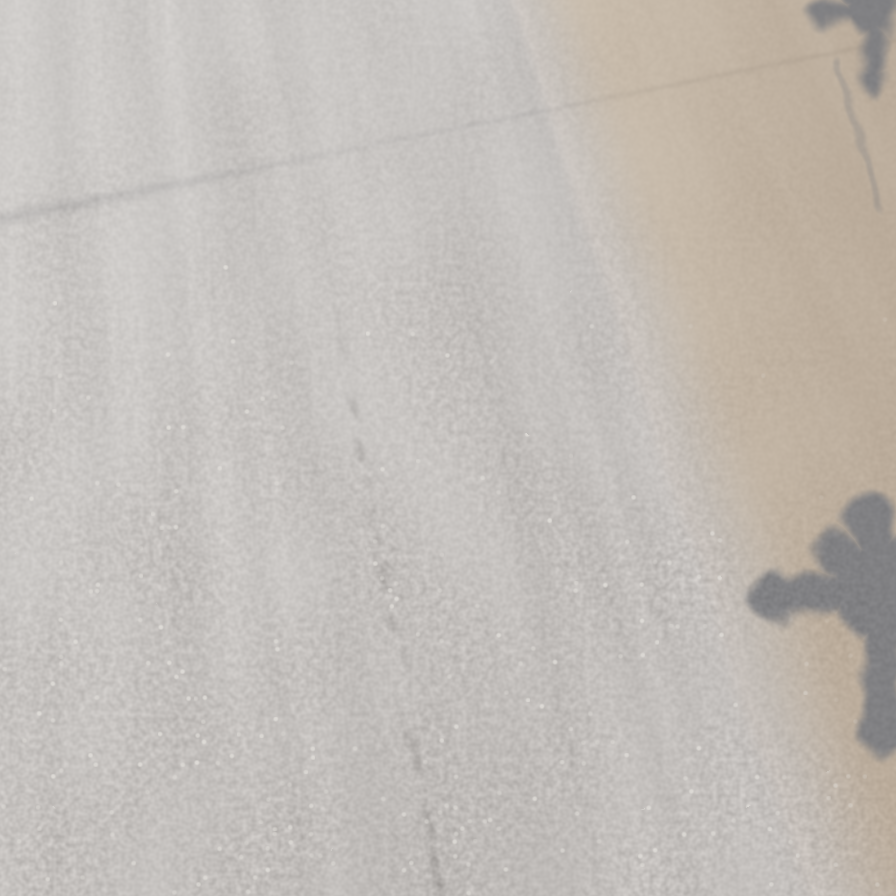
Write a WebGL 2 fragment shader that draws this texture.

```glsl
#version 300 es
precision highp float;

uniform vec2 u_resolution;
out vec4 outColor;

const vec3 ROAD_LIGHT = vec3(0.805, 0.795, 0.785);
const vec3 ROAD_MID = vec3(0.760, 0.745, 0.733);
const vec3 SAND_LIGHT = vec3(0.790, 0.742, 0.680);
const vec3 SAND_DARK = vec3(0.730, 0.672, 0.605);
const vec3 SHADOW = vec3(0.495, 0.497, 0.510);
const vec3 SPARKLE = vec3(0.900, 0.890, 0.870);
const float FAN_SPREAD = 0.58;
const float SAND_EDGE = 0.573;
const float CRACK_LANE = 0.312;
const float FINE_GRAIN = 200.0;
const float COARSE_GRAIN = 115.0;
const float GRAIN_CONTRAST = 0.065;
const float STREAK_CONTRAST = 0.040;
const float SPARKLE_CELLS = 125.0;
const float SPARKLE_SHARE = 0.035;
const int LOBES = 5;

vec2 hash2(vec2 p) {
  vec3 q = fract(p.xyx * vec3(0.1031, 0.1030, 0.0973));
  q += dot(q, q.yzx + 33.33);
  return fract((q.xx + q.yz) * q.zy);
}

vec2 gradientAt(vec2 cell) {
  float angle = 6.2832 * hash2(cell).x;
  return vec2(cos(angle), sin(angle));
}

float gradientNoise(vec2 p) {
  vec2 i = floor(p), f = fract(p);
  vec2 w = f * f * f * (f * (f * 6.0 - 15.0) + 10.0);
  vec2 e = vec2(1.0, 0.0);
  float low = mix(dot(gradientAt(i), f), dot(gradientAt(i + e), f - e), w.x);
  float high = mix(dot(gradientAt(i + e.yx), f - e.yx),
                   dot(gradientAt(i + 1.0), f - 1.0), w.x);
  return 1.4 * mix(low, high, w.y);
}

float segmentDistance(vec2 p, vec2 a, vec2 b) {
  vec2 ab = b - a;
  return length(p - a - ab * clamp(dot(p - a, ab) / dot(ab, ab), 0.0, 1.0));
}

// Signed distance to a clump of leaves: a round core with uneven lobes
float leafDistance(vec2 p) {
  float d = length(p) - 0.058;
  for (int i = 0; i < LOBES; i++) {
    float k = float(i);
    float angle = 1.75 + 0.74 * k;
    float reach = 0.08 + 0.02 * k * cos(3.1416 * k);
    vec2 tip = reach * vec2(cos(angle), sin(angle));
    d = min(d, segmentDistance(p, 0.3 * tip, tip) - 0.021);
    d = min(d, length(p - tip) - 0.027);
  }
  return d;
}

// Bright stone chips, one candidate per cell
float sparkles(vec2 p, float share) {
  vec2 cell = floor(p);
  vec2 pick = hash2(cell + 71.0);
  vec2 centre = 0.3 + 0.4 * hash2(cell + 19.0);
  float dotMask = 1.0 - smoothstep(0.12, 0.48, length(fract(p) - centre));
  return dotMask * step(1.0 - share, pick.x) * (0.4 + 0.6 * pick.y);
}

void main() {
  vec2 uv = gl_FragCoord.xy / u_resolution;
  float depth = 1.0 - uv.y;
  float lane = uv.x / (1.0 + FAN_SPREAD * depth);
  float patches = gradientNoise(uv * vec2(9.0, 7.0));

  // Worn road with lanes that fan out towards the bottom
  float shade = 0.45 * depth + 0.55 * uv.x + 0.25 * patches;
  vec3 color = mix(ROAD_LIGHT, ROAD_MID, smoothstep(-0.1, 0.75, shade));
  float streaks = gradientNoise(vec2(lane * 24.0, depth * 1.6))
                + 0.5 * gradientNoise(vec2(lane * 62.0 + 9.0, depth * 2.5));
  color += STREAK_CONTRAST * 0.6 * streaks;

  // Sand drifting in from the right, with a pale rim
  float edge = lane - SAND_EDGE + 0.006 * gradientNoise(vec2(depth * 7.0, 3.0));
  float sand = smoothstep(-0.015, 0.09, edge);
  float sandShade = smoothstep(0.6, 1.05, uv.x) + 0.2 * patches + 0.15 * streaks;
  vec3 sandColor = mix(SAND_LIGHT, SAND_DARK, clamp(sandShade, 0.0, 1.0));
  color = mix(color, sandColor, sand);
  color += vec3(0.022, 0.016, 0.012) * exp(-pow((edge - 0.004) / 0.009, 2.0));

  // Broken crack and the cable shadow
  float broken = smoothstep(-0.25, 0.45, gradientNoise(vec2(lane * 60.0, depth * 32.0)));
  float crackOffset = lane - CRACK_LANE - 0.004 * gradientNoise(vec2(depth * 13.0, 8.0));
  float crack = exp(-pow(crackOffset / 0.0045, 2.0)) * smoothstep(0.3, 0.5, depth);
  color -= 0.075 * crack * broken;
  float cableWidth = mix(0.008, 0.0035, smoothstep(0.0, 0.5, uv.x));
  float cable = exp(-pow((uv.y - 0.755 - 0.2 * uv.x) / cableWidth, 2.0));
  float cableFade = mix(0.055, 0.028, smoothstep(0.1, 0.4, uv.x));
  color -= cable * cableFade * vec3(1.0, 0.97, 0.9);

  // Soft leaf and twig shadows
  vec2 ragged = uv + 0.008 * vec2(gradientNoise(uv * 32.0), gradientNoise(uv * 32.0 + 40.0));
  float leaves = leafDistance(ragged - vec2(0.985, 0.345));
  leaves = min(leaves, 0.5 * leafDistance((ragged - vec2(0.975, 0.99)) / 0.5));
  color = mix(color, SHADOW, 0.96 * (1.0 - smoothstep(-0.009, 0.009, leaves)));
  float twig = segmentDistance(ragged, vec2(0.935, 0.93), vec2(0.985, 0.77));
  color = mix(color, SHADOW, 0.3 * (1.0 - smoothstep(0.001, 0.008, twig)));

  // Grain, stronger near the bottom and weaker on sand
  float grain = 0.55 * gradientNoise(uv * FINE_GRAIN)
              + 0.6 * gradientNoise(uv * COARSE_GRAIN + 17.0);
  float rough = mix(0.45, 1.0, smoothstep(0.0, 0.8, depth)) * (1.0 - 0.5 * sand);
  color += GRAIN_CONTRAST * rough * grain * (1.0 + 0.5 * patches);
  float share = SPARKLE_SHARE * smoothstep(0.2, 0.95, depth) * (1.0 + 1.5 * patches);
  float glint = sparkles(uv * SPARKLE_CELLS, share) * (1.0 - 0.7 * sand);
  color = mix(color, SPARKLE, 0.75 * glint * smoothstep(-0.01, 0.01, leaves));

  outColor = vec4(clamp(color, 0.0, 1.0), 1.0);
}
```
